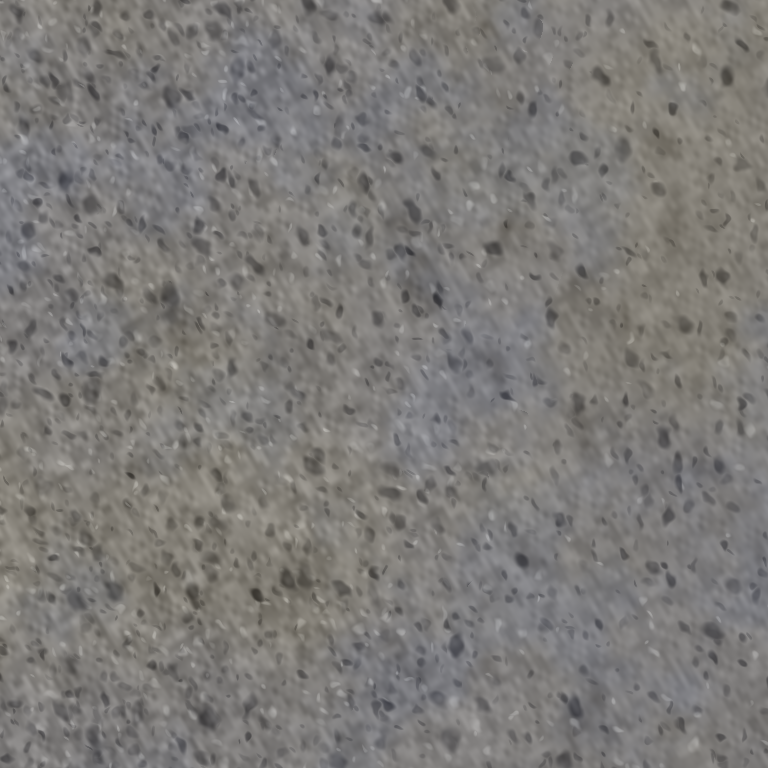
Write a WebGL 2 fragment shader that draws this texture.

```glsl
#version 300 es
precision highp float;
// Weathered grey stone with slanted dark pits, pale flecks and soft stains.

uniform vec2 u_resolution;
out vec4 fragColor;

const vec3 STONE_COLOR = vec3(0.502, 0.494, 0.490);
const vec3 WARM_TINT = vec3(0.016, 0.008, -0.022);
const vec3 COOL_TINT = vec3(-0.014, -0.004, 0.018);
const vec3 PIT_SHADE = vec3(0.185, 0.182, 0.172);
const vec3 STAIN_SHADE = vec3(0.105, 0.108, 0.112);
const vec3 FLECK_LIGHT = vec3(0.125, 0.128, 0.128);
const float SLANT = 2.1;            // main direction of the grains, radians
const float SLANT_SPREAD = 1.5;
const float FINE_GRAIN = 0.125;
const float MEDIUM_GRAIN = 0.085;
const float BROAD_TONE = 0.055;
const float EDGE_WARP = 0.007;

vec3 hash3(vec2 p) {
    vec3 h = fract(p.xyx * vec3(0.1031, 0.1030, 0.0973));
    h += dot(h, h.yxz + 33.33);
    return fract((h.xxy + h.yzz) * h.zyx);
}

float noise(vec2 p) {
    vec2 cell = floor(p);
    vec2 f = fract(p);
    f = f * f * (3.0 - 2.0 * f);
    float low = mix(hash3(cell).x, hash3(cell + vec2(1, 0)).x, f.x);
    float high = mix(hash3(cell + vec2(0, 1)).x, hash3(cell + vec2(1, 1)).x, f.x);
    return mix(low, high, f.y);
}

float fbm(vec2 p) {
    float sum = 0.0;
    float weight = 0.5;
    for (int i = 0; i < 4; i++) {
        sum += weight * noise(p);
        p = mat2(1.6, 1.2, -1.2, 1.6) * p + 17.3;
        weight *= 0.5;
    }
    return sum / 0.9375;
}

// Rotates p so that x runs along the given angle.
vec2 alongAngle(vec2 p, float angle) {
    float c = cos(angle);
    float s = sin(angle);
    return vec2(c * p.x + s * p.y, c * p.y - s * p.x);
}

// Coverage of slanted soft ellipses, at most one per grid cell.
float scatter(vec2 p, float cells, float seed, float density, float radius, float softness) {
    vec2 home = floor(p * cells);
    float cover = 0.0;
    for (int y = -1; y <= 1; y++) {
        for (int x = -1; x <= 1; x++) {
            vec2 cell = home + vec2(x, y);
            vec3 place = hash3(cell + seed);
            vec3 shape = hash3(cell + seed + 71.7);
            vec2 q = p - (cell + place.xy) / cells;
            q = alongAngle(q, SLANT + (shape.x - 0.5) * SLANT_SPREAD);
            float reach = radius * mix(0.55, 1.25, shape.y * shape.y);
            float d = length(q / vec2(reach, reach * mix(0.4, 0.75, shape.z)));
            float blob = 1.0 - smoothstep(1.0 - softness, 1.0 + softness, d);
            float present = step(place.z, density);
            float strength = mix(0.45, 1.0, fract(shape.x * 7.0 + shape.y * 5.0));
            cover = max(cover, blob * present * strength);
        }
    }
    return cover;
}

void main() {
    vec2 uv = gl_FragCoord.xy / u_resolution.y;
    float leftness = 1.0 - smoothstep(0.15, 0.85, uv.x + 0.35 * (fbm(uv * 4.0) - 0.5));

    // Ragged outlines for all scattered parts
    vec2 warp = vec2(noise(uv * 95.0), noise(uv * 95.0 + 43.0)) - 0.5;
    vec2 p = uv + EDGE_WARP * warp;

    // Stone body: broad tone, medium mottling and fine slanted grain
    vec2 slanted = alongAngle(uv, SLANT);
    float fine = noise(slanted * vec2(95.0, 150.0)) - 0.5;
    float medium = noise(slanted * vec2(36.0, 55.0) + 9.0) - 0.5;
    float broad = fbm(uv * 5.0 + 3.0) - 0.5;
    float tone = (FINE_GRAIN * fine + MEDIUM_GRAIN * medium) * mix(0.75, 1.15, leftness);
    vec3 color = STONE_COLOR + tone + BROAD_TONE * broad;

    // Faint warm and cool colour drift
    float warmth = smoothstep(0.4, 0.75, fbm(uv * 3.5 + 21.0));
    float coolness = smoothstep(0.45, 0.75, fbm(uv * 9.0 + 57.0));
    color += WARM_TINT * warmth + COOL_TINT * coolness;

    // Soft stains, mostly on the smoother side
    float stains = scatter(uv + 4.0 * EDGE_WARP * (vec2(noise(uv * 30.0), noise(uv * 30.0 + 8.0)) - 0.5),
                           9.0, 5.0, mix(0.42, 0.12, leftness), 0.036, 0.7);
    color -= STAIN_SHADE * stains * mix(0.6, 1.0, noise(uv * 60.0));

    // Large and small dark pits
    float pits = scatter(p, 34.0, 113.0, mix(0.24, 0.40, leftness), 0.0125, 0.45);
    float smallPits = scatter(p, 62.0, 229.0, mix(0.18, 0.36, leftness), 0.0068, 0.5);
    color -= PIT_SHADE * max(pits, 0.65 * smallPits);

    // Pale mineral flecks
    float flecks = scatter(p, 58.0, 347.0, mix(0.07, 0.28, leftness), 0.0062, 0.55);
    color += FLECK_LIGHT * flecks * (1.0 - pits);

    fragColor = vec4(clamp(color, 0.0, 1.0), 1.0);
}
```
